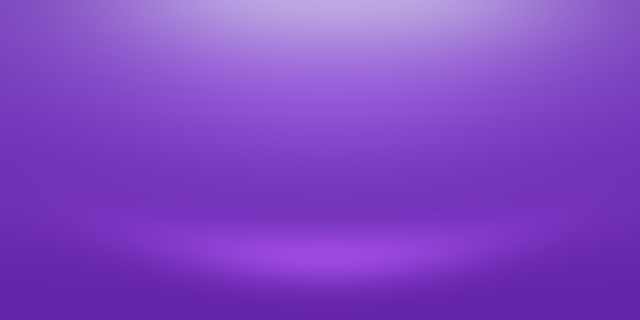
A WebGL 1 fragment shader for this background:

```glsl
precision highp float;

uniform vec2 u_resolution;

// Backdrop colours
const vec3 WALL_LOW = vec3(0.390, 0.140, 0.660);
const vec3 WALL_MID = vec3(0.430, 0.180, 0.710);
const vec3 WALL_TOP = vec3(0.465, 0.255, 0.725);
const float WALL_MID_HEIGHT = 0.42;

// Glow colours
const vec3 VIOLET = vec3(0.580, 0.330, 0.850);
const vec3 LILAC = vec3(0.745, 0.670, 0.890);
const vec3 ORCHID = vec3(0.620, 0.290, 0.880);

// Glow centres and radii, as fractions of the canvas
const vec2 VIOLET_CENTRE = vec2(0.51, 0.78);
const vec2 VIOLET_RADIUS = vec2(0.38, 0.313);
const vec2 LILAC_CENTRE = vec2(0.53, 1.03);
const vec2 LILAC_RADIUS = vec2(0.36, 0.22);
const vec2 FLOOR_CENTRE = vec2(0.51, 0.20);
const vec2 FLOOR_RADIUS = vec2(0.28, 0.09);

const float LILAC_FLATNESS = 2.5; // above 2.0 gives a broader plateau
const float FLOOR_BEND = 0.75;    // lift of the floor glow at its sides

// Elliptical falloff; flatness shapes the horizontal profile
float glow(vec2 p, vec2 centre, vec2 radius, float flatness) {
  vec2 d = abs(p - centre) / radius;
  return exp(-pow(d.x, flatness) - d.y * d.y);
}

vec3 wall(float height) {
  vec3 lower = mix(WALL_LOW, WALL_MID, smoothstep(0.0, WALL_MID_HEIGHT, height));
  return mix(lower, WALL_TOP, smoothstep(WALL_MID_HEIGHT, 1.0, height));
}

void main() {
  vec2 uv = gl_FragCoord.xy / u_resolution;
  vec3 colour = wall(uv.y);

  // Light falling down the wall
  colour = mix(colour, VIOLET, glow(uv, VIOLET_CENTRE, VIOLET_RADIUS, 2.0));
  colour = mix(colour, LILAC, glow(uv, LILAC_CENTRE, LILAC_RADIUS, LILAC_FLATNESS));

  // Curved pool of light on the floor
  float side = uv.x - FLOOR_CENTRE.x;
  vec2 bent = uv - vec2(0.0, FLOOR_BEND * side * side);
  colour = mix(colour, ORCHID, glow(bent, FLOOR_CENTRE, FLOOR_RADIUS, 2.0));

  gl_FragColor = vec4(colour, 1.0);
}
```
